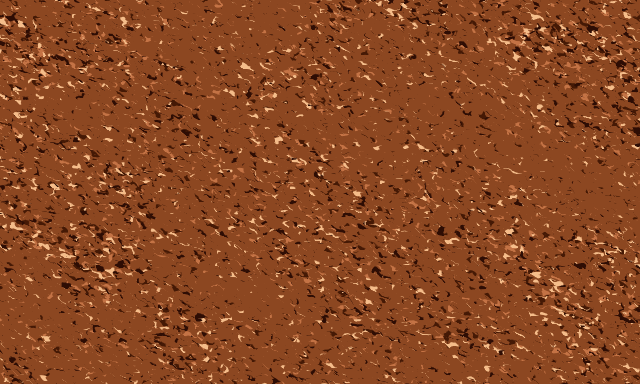
Give the GLSL for this texture, as a WebGL 1 fragment shader.

```glsl
precision highp float;
// Flat rust-brown ground strewn with ragged, slanted flakes of dark and pale tones.

uniform vec2 u_resolution;

#define SLANT -0.40             // direction of the flakes, radians
#define FLAKE_SCALE vec2(37.0, 63.0) // cells per canvas height, along and across
#define THRESHOLD 0.462         // higher leaves fewer flakes
#define CLUSTERING 0.25         // strength of dense and bare regions
#define RAGGEDNESS 0.55         // bending of flake outlines
#define GROUND vec3(0.55, 0.28, 0.13)
#define CLAY vec3(0.77, 0.45, 0.27)
#define UMBER vec3(0.27, 0.10, 0.02)
#define CREAM vec3(0.96, 0.74, 0.54)
#define SOOT vec3(0.18, 0.05, 0.015)

float hash(vec2 p) {
  vec3 q = fract(vec3(p.xyx) * 0.1031);
  q += dot(q, q.yzx + 33.33);
  return fract((q.x + q.y) * q.z);
}

// Dot product of a random unit direction at a lattice corner with the offset.
float corner(vec2 cell, vec2 offset) {
  float a = 6.2832 * hash(cell);
  return dot(vec2(cos(a), sin(a)), offset);
}

float gradientNoise(vec2 p) {
  vec2 i = floor(p);
  vec2 f = p - i;
  vec2 u = f * f * f * (f * (f * 6.0 - 15.0) + 10.0);
  vec2 e = vec2(1.0, 0.0);
  float low = mix(corner(i, f), corner(i + e.xy, f - e.xy), u.x);
  float high = mix(corner(i + e.yx, f - e.yx), corner(i + e.xx, f - e.xx), u.x);
  return mix(low, high, u.y);
}

vec2 alongSlant(vec2 p) {
  float c = cos(SLANT);
  float s = sin(SLANT);
  return vec2(c * p.x + s * p.y, c * p.y - s * p.x);
}

// Stretched two-octave noise whose peaks become the flakes.
float flakeField(vec2 p, float seed) {
  vec2 q = alongSlant(p) * FLAKE_SCALE + seed * vec2(37.3, 71.9) + 200.0;
  q += RAGGEDNESS * vec2(gradientNoise(q * 1.3 + 17.0), gradientNoise(q.yx * 1.5 + 53.0));
  return gradientNoise(q) + 0.6 * gradientNoise(q * 2.1 + 91.0);
}

// Antialiased coverage, using the change of the field over one pixel.
float flakes(vec2 p, float seed, float threshold) {
  float pixel = 1.0 / u_resolution.y;
  float field = flakeField(p, seed);
  vec2 slope = vec2(flakeField(p + vec2(pixel, 0.0), seed),
                    flakeField(p + vec2(0.0, pixel), seed)) - field;
  return clamp((field - threshold) / max(length(slope), 0.001) + 0.5, 0.0, 1.0);
}

// Local preference of one tone, on top of the shared clustering.
float localThreshold(vec2 p, float seed, float shared) {
  float own = gradientNoise(alongSlant(p) * vec2(7.0, 12.0) + seed * 23.7 + 60.0);
  return THRESHOLD - CLUSTERING * (shared + 0.9 * own);
}

void main() {
  vec2 p = gl_FragCoord.xy / u_resolution.y;
  vec2 region = alongSlant(p);
  float shared = 0.8 * gradientNoise(region * vec2(2.2, 3.2) + 31.0)
               + 0.6 * gradientNoise(region * vec2(6.0, 9.0) + 47.0);

  vec3 color = GROUND;
  color = mix(color, CLAY, flakes(p, 1.0, localThreshold(p, 1.0, shared)));
  color = mix(color, UMBER, flakes(p, 2.0, localThreshold(p, 2.0, shared)));
  color = mix(color, CREAM, flakes(p, 3.0, localThreshold(p, 3.0, shared) + 0.01));
  color = mix(color, SOOT, flakes(p, 4.0, localThreshold(p, 4.0, shared)));
  gl_FragColor = vec4(color, 1.0);
}
```
